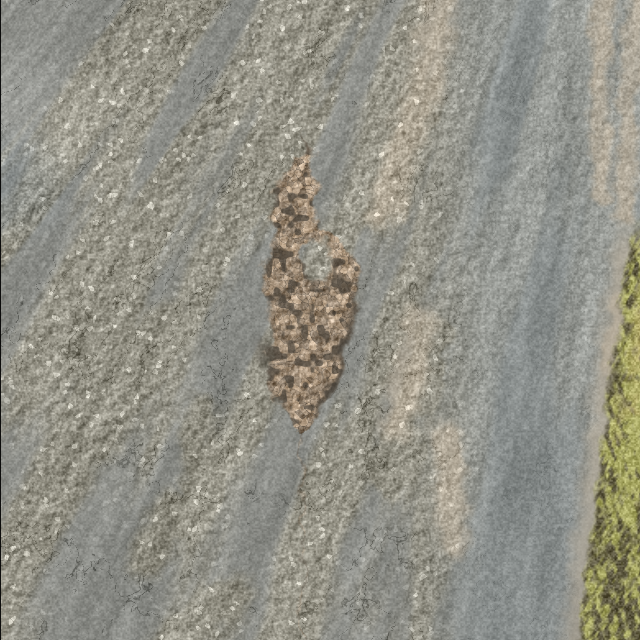
Give the GLSL for this texture, as a WebGL 2 fragment shader.

```glsl
#version 300 es
precision highp float;
uniform vec2 u_resolution;
out vec4 fragColor;

#define GRAIN 0.17
#define RELIEF 0.42
#define CRACK_DEPTH 0.15
#define PEBBLE_SCALE 105.0
#define GRASS_SCALE 150.0
#define EDGE_WOBBLE 0.035

const vec3 TAR = vec3(.56, .565, .545);
const vec3 COOL_TAR = vec3(.555, .575, .57);
const vec3 WORN_TAR = vec3(.575, .56, .50);
const vec3 SAND = vec3(.73, .685, .61);
const vec3 GRAVEL = vec3(.63, .555, .47);
const vec3 SHADE = vec3(.25, .23, .20);
const vec3 SOIL = vec3(.36, .34, .25);
const vec3 GRASS = vec3(.67, .67, .40);

// Segments as start.xy, end.xy
const vec4 SAND_SEG[7] = vec4[7](
  vec4(.69, 1.02, .665, .86), vec4(.655, .84, .60, .67), vec4(.655, .50, .62, .34),
  vec4(.70, .32, .71, .15), vec4(.94, 1.0, .94, .70), vec4(.99, 1.0, .975, .66),
  vec4(.965, .53, .955, .42));
const float SAND_RAD[7] = float[7](.045, .04, .04, .035, .025, .025, .018);
const vec4 SCAR_SEG[7] = vec4[7](
  vec4(.24, .48, .04, .17), vec4(.31, .36, .31, .22), vec4(.37, .07, .30, .0),
  vec4(.65, .84, .59, .67), vec4(.68, .48, .61, .25), vec4(.27, .21, .23, .12),
  vec4(.47, .87, .40, .70));
const float SCAR_RAD[7] = float[7](.07, .04, .05, .045, .04, .045, .06);

float hash(vec2 p) {
  vec3 q = fract(p.xyx * .1031);
  q += dot(q, q.yzx + 33.33);
  return fract((q.x + q.y) * q.z);
}

float noise(vec2 p) {
  vec2 i = floor(p), f = fract(p);
  f *= f * (3.0 - 2.0 * f);
  return mix(mix(hash(i), hash(i + vec2(1, 0)), f.x),
             mix(hash(i + vec2(0, 1)), hash(i + 1.0), f.x), f.y);
}

float fbm(vec2 p) {
  float sum = 0.0, amp = .5;
  for (int i = 0; i < 4; i++) {
    sum += amp * noise(p);
    p = mat2(1.6, 1.2, -1.2, 1.6) * p + 17.3;
    amp *= .5;
  }
  return sum / .9375;
}

// Strongest soft stroke among a set of segments
float strokes(vec2 p, vec4 seg[7], float rad[7]) {
  float best = 0.0;
  for (int i = 0; i < 7; i++) {
    vec2 a = p - seg[i].xy, b = seg[i].zw - seg[i].xy;
    float d = length(a - b * clamp(dot(a, b) / dot(b, b), 0.0, 1.0));
    best = max(best, smoothstep(rad[i], rad[i] * .25, d));
  }
  return best;
}

// Stone tone in x, gap between stones in y
vec2 pebbles(vec2 p) {
  vec2 cell = floor(p);
  float near = 9.0, next = 9.0, tone = 0.0;
  for (int y = -1; y <= 1; y++)
    for (int x = -1; x <= 1; x++) {
      vec2 c = cell + vec2(x, y);
      float d = length(c + vec2(hash(c), hash(c + 71.7)) - p);
      if (d < near) { next = near; near = d; tone = hash(c + 31.1); }
      else next = min(next, d);
    }
  return vec2(tone, smoothstep(.22, .02, next - near));
}

// Signed distance across the pothole, positive inside; side in y
vec2 pothole(vec2 p) {
  float neck = smoothstep(.60, .65, p.y);
  float mid = .472 + .015 * smoothstep(.34, .52, p.y) - .025 * neck
            + .014 * smoothstep(.68, .78, p.y);
  float w = .072 * pow(clamp((p.y - .33) / .19, 0.0, 1.0), .4);
  w = mix(w, .032, neck) - .035 * smoothstep(.70, .80, p.y);
  float island = (length((p - vec2(.497, .595)) / vec2(.022, .032)) - 1.0) * .025;
  return vec2(min(w - abs(p.x - mid), island), p.x - mid);
}

void main() {
  vec2 uv = gl_FragCoord.xy / u_resolution;
  vec2 wobble = vec2(fbm(uv * 38.0), fbm(uv * 38.0 + 50.0)) - .5;
  vec2 p = uv + wobble * EDGE_WOBBLE;

  // Streaks fan from slanted at the left to near vertical at the right
  float q = uv.y - .5;
  float lane = (uv.x - .65 * q) / (1.0 - .53 * q);
  float broad = fbm(vec2(lane * 13.0, q * 2.5));
  float fine = fbm(vec2(lane * 60.0, q * 8.0 + 9.0));
  float right = smoothstep(.62, .78, uv.x);

  float scar = strokes(p, SCAR_SEG, SCAR_RAD);
  float rough = clamp(smoothstep(.42, .62, broad) * (1.0 - .65 * right) + scar, 0.0, 1.0);

  // Tar
  vec3 col = mix(mix(TAR, COOL_TAR, right), WORN_TAR, rough * .75);
  col += (broad - .5) * .12 + (fine - .5) * .16;
  col += .06 * smoothstep(.28, .0, length(uv - vec2(.02, .82)));
  col -= vec3(.06, .045, .025) * smoothstep(.11, .02, length(uv - vec2(.03, .71)));
  col -= .05 * smoothstep(.25, .0, length((uv - vec2(.17, .94)) * vec2(1, 2)));

  // Sand drifts
  float sand = strokes(uv + wobble * .03, SAND_SEG, SAND_RAD);
  col = mix(col, SAND, sand * (.5 + .4 * fine));

  // Lit relief and cracks of the worn crust
  vec2 lit = vec2(-.0025, .0025);
  float relief = fbm(uv * 75.0) - fbm((uv + lit) * 75.0);
  col += relief * RELIEF * (.25 + rough);
  float ridge = abs(fbm(vec2(lane * 24.0, q * 9.0) + wobble * 1.2) - .5);
  float crack = smoothstep(.018, .0, ridge) * smoothstep(.45, .65, noise(uv * 14.0));
  col -= crack * CRACK_DEPTH * (1.0 - .6 * right);

  // Grain and pale chips
  float grain = noise(uv * 390.0) * .6 + noise(uv * 190.0 + 7.0) * .4 - .5;
  col += grain * GRAIN * (1.0 + .7 * rough);
  vec2 chip = pebbles(uv * 130.0);
  col += .15 * smoothstep(.93, .97, chip.x) * (1.0 - chip.y) * (.3 + rough) * (1.0 - .5 * right);

  // Pothole with loose stones and a shaded rim
  vec2 hole = pothole(uv + wobble * .038);
  float inside = smoothstep(-.005, .006, hole.x);
  vec2 stone = pebbles(uv * PEBBLE_SCALE + wobble * 1.5);
  vec3 bed = GRAVEL * (.82 + .38 * stone.x) + relief * .75 + grain * .28;
  bed = mix(bed, SHADE, stone.y * .4 * noise(uv * 60.0));
  float pit = smoothstep(.60, .76, noise(uv * 88.0 + 3.0));
  bed = mix(bed, SHADE, pit * .65);
  col = mix(col, bed, inside);
  float low = smoothstep(.33, .37, uv.y) * smoothstep(.60, .50, uv.y);
  float rim = smoothstep(.011, .0, abs(hole.x - .004)) * low;
  rim *= hole.y > 0.0 ? 1.0 : .35;
  float shoulder = smoothstep(.028, .005, length((p - vec2(.416, .452)) * vec2(1.2, .6)));
  col = mix(col, SHADE, max(rim * .8, shoulder * .5) * (.45 + .55 * noise(uv * 120.0)));

  // Verge: pale shoulder, soil and blades
  float verge = uv.x - (.90 + .13 * uv.y) + wobble.x * .025;
  float reach = smoothstep(.67, .60, uv.y);
  col = mix(col, SAND, smoothstep(-.04, -.005, verge) * reach * .6);
  float blades = noise(vec2(uv.x + uv.y * .35, uv.y * .35 - uv.x * .2) * GRASS_SCALE);
  blades = mix(blades, noise(vec2(uv.x - uv.y * .5, uv.y * .5) * GRASS_SCALE * 1.3), .5);
  float sunny = smoothstep(.0, .06, verge) * smoothstep(.12, .28, uv.y);
  vec3 turf = mix(SOIL, GRASS, smoothstep(.25, .8, blades + sunny * .3));
  turf = mix(turf, SAND * vec3(1.05, 1.0, .75), sunny * smoothstep(.45, .7, fbm(uv * 22.0)) * .6);
  turf += grain * .35;
  col = mix(col, turf, smoothstep(-.004, .010, verge) * reach);

  // Dark left border
  col *= smoothstep(.0005, .002, uv.x);
  fragColor = vec4(clamp(col, 0.0, 1.0), 1.0);
}
```
